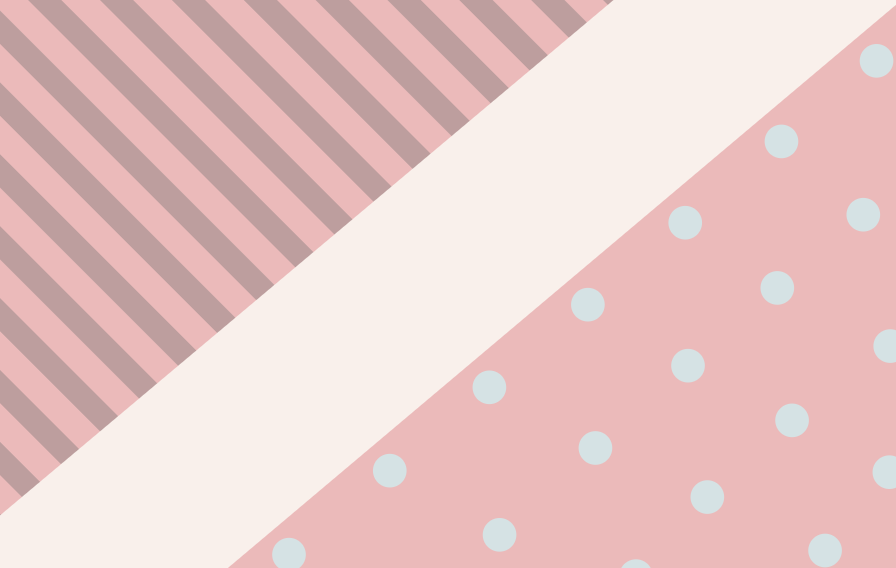
Write a Shadertoy shader that draws this background.

```glsl
const vec3 PINK  = vec3(0.92, 0.73, 0.73);
const vec3 MAUVE = vec3(0.74, 0.62, 0.62);
const vec3 CREAM = vec3(0.976, 0.941, 0.92);
const vec3 MINT  = vec3(0.835, 0.886, 0.894);

// Lengths are fractions of the canvas height
const vec2 UPPER_START = vec2(0.0, 0.0926);
const vec2 UPPER_END   = vec2(1.0802, 1.0);
const vec2 LOWER_START = vec2(0.4012, 0.0);
const vec2 LOWER_END   = vec2(1.5802, 0.9938);

const float STRIPE_PERIOD = 0.12654;
const float STRIPE_WIDTH  = 0.0586;
const float STRIPE_CENTER = 1.0787;

const float DOT_RADIUS = 0.0296;
const int ROWS = 4;
const int DOTS_PER_ROW = 7;

// Each dot row is a gentle curve: middle, spacing and bend
const vec2 ROW_MIDDLE[ROWS] = vec2[ROWS](
    vec2(1.035, 0.4636), vec2(1.2113, 0.3562),
    vec2(1.3945, 0.2599), vec2(1.5658, 0.1687));
const vec2 ROW_STEP[ROWS] = vec2[ROWS](
    vec2(-0.1724, -0.1449), vec2(-0.1601, -0.1409),
    vec2(-0.161, -0.1329), vec2(-0.1132, -0.1379));
const vec2 ROW_BEND[ROWS] = vec2[ROWS](
    vec2(-0.001, -0.0006), vec2(-0.0029, -0.004),
    vec2(0.0118, -0.0021), vec2(0.0));

// Signed distance to a line, positive on its upper left side
float lineDistance(vec2 p, vec2 a, vec2 b) {
    vec2 d = normalize(b - a);
    return dot(p - a, vec2(-d.y, d.x));
}

// Falling diagonal stripes, negative inside
float stripeDistance(vec2 p) {
    float offset = p.x + p.y - STRIPE_CENTER;
    float nearest = abs(mod(offset + 0.5 * STRIPE_PERIOD, STRIPE_PERIOD) - 0.5 * STRIPE_PERIOD);
    return (nearest - 0.5 * STRIPE_WIDTH) * inversesqrt(2.0);
}

// Distance to the closest dot, negative inside
float dotDistance(vec2 p) {
    float nearest = 1e3;
    for (int row = 0; row < ROWS; row++) {
        for (int i = 0; i < DOTS_PER_ROW; i++) {
            float t = float(i - DOTS_PER_ROW / 2);
            vec2 center = ROW_MIDDLE[row] + t * (ROW_STEP[row] + t * ROW_BEND[row]);
            nearest = min(nearest, distance(p, center));
        }
    }
    return nearest - DOT_RADIUS;
}

// Smooth coverage across one pixel
float coverage(float dist, float pixel) {
    return clamp(0.5 - dist / pixel, 0.0, 1.0);
}

void mainImage(out vec4 fragColor, in vec2 fragCoord) {
    float pixel = 1.0 / iResolution.y;
    vec2 p = fragCoord * pixel;

    // Corner panels
    vec3 striped = mix(PINK, MAUVE, coverage(stripeDistance(p), pixel));
    vec3 dotted = mix(PINK, MINT, coverage(dotDistance(p), pixel));

    // Panels over the diagonal band
    float upper = lineDistance(p, UPPER_START, UPPER_END);
    float lower = lineDistance(p, LOWER_START, LOWER_END);
    vec3 color = mix(CREAM, striped, coverage(-upper, pixel));
    color = mix(color, dotted, coverage(lower, pixel));

    fragColor = vec4(color, 1.0);
}
```
